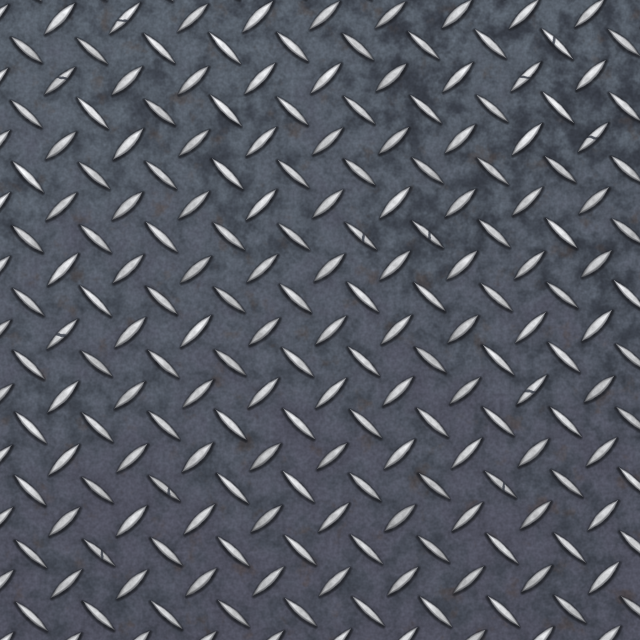
A WebGL 1 fragment shader for this texture:

```glsl
precision highp float;
// Worn steel tread plate: two interleaved lattices of raised, pointed lugs that
// lean opposite ways, each lit on its crest and shadowed below, over a slate
// ground mottled with layered gradient noise, stains, grain and a little rust.

uniform vec2 u_resolution;

// Lattice: about 9.6 repeats across and 10.2 down, slightly turned and tapered
const vec2 PERIOD = vec2(0.1043, 0.0982);
const vec2 ANCHOR = vec2(0.514, 0.583);
const vec2 SKEW = vec2(0.0176, -0.0125);
const float TAPER = 0.016;

// Lugs, in canvas units
const float LEAN = 0.75;
const float HALF_LENGTH = 0.0325;
const float RISING_WIDTH = 0.0069;
const float FALLING_WIDTH = 0.0056;
const float EDGE_SOFTNESS = 0.0013;
const float SHADOW_DROP = 0.0019;
const float SHADOW_REACH = 0.0038;
const float GRIME_REACH = 0.012;
const float CHIPPED_SHARE = 0.07;

// Colours
const vec3 STEEL_BLUE = vec3(0.375, 0.410, 0.452);
const vec3 STEEL_VIOLET = vec3(0.335, 0.340, 0.395);
const vec3 STAIN = vec3(0.225, 0.243, 0.280);
const vec3 SHADOW = vec3(0.115, 0.120, 0.138);
const vec3 RUST = vec3(0.330, 0.275, 0.250);
const vec3 FLANK = vec3(0.520, 0.525, 0.540);
const vec3 CREST = vec3(0.860, 0.865, 0.875);

float hash(vec2 p) {
  return fract(sin(dot(p, vec2(127.1, 311.7))) * 43758.55);
}

vec2 gradient(vec2 p) {
  float angle = 6.2832 * hash(p);
  return vec2(cos(angle), sin(angle));
}

// Gradient noise, roughly -0.7 to 0.7
float noise(vec2 p) {
  vec2 i = floor(p), f = fract(p);
  vec2 w = f * f * f * (f * (f * 6.0 - 15.0) + 10.0);
  vec2 e = vec2(1.0, 0.0);
  float low = mix(dot(gradient(i), f), dot(gradient(i + e), f - e), w.x);
  float high = mix(dot(gradient(i + e.yx), f - e.yx), dot(gradient(i + 1.0), f - 1.0), w.x);
  return mix(low, high, w.y);
}

float fbm(vec2 p) {
  float sum = 0.0, amplitude = 0.6;
  for (int i = 0; i < 4; i++) {
    sum += amplitude * noise(p);
    p = mat2(1.6, 1.2, -1.2, 1.6) * p + 7.3;
    amplitude *= 0.55;
  }
  return sum;
}

// Distance to a pointed lens lying along x
float lens(vec2 p, float halfLength, float halfWidth) {
  p = abs(p);
  float offset = (halfLength * halfLength - halfWidth * halfWidth) / (2.0 * halfWidth);
  return (p.x - halfLength) * offset > p.y * halfLength
    ? length(p - vec2(halfLength, 0.0))
    : length(p + vec2(0.0, offset)) - offset - halfWidth;
}

// Mottled ground, bluer above and more violet below
vec3 plate(vec2 uv) {
  float cloud = fbm(uv * 7.0);
  float mottle = fbm(uv * 30.0 + 11.0);
  float grain = noise(uv * 150.0) + 0.6 * noise(uv * 260.0 + 5.0);
  float blue = smoothstep(-0.1, 0.9, uv.y + 0.8 * cloud + 0.5 * mottle);
  vec3 colour = mix(STEEL_VIOLET, STEEL_BLUE, blue);
  float corner = smoothstep(0.7, 1.7, uv.x + uv.y);
  float stain = smoothstep(0.0, 0.65, 0.6 * cloud + 0.9 * mottle + 0.12 + 0.13 * corner);
  colour = mix(colour, STAIN, stain * (0.7 + 0.25 * corner));
  float rust = smoothstep(0.15, 0.5, fbm(uv * 22.0 + 40.0));
  colour = mix(colour, RUST, 0.45 * rust);
  return colour * (1.0 + 0.13 * grain);
}

void main() {
  vec2 uv = gl_FragCoord.xy / u_resolution;
  float soft = max(EDGE_SOFTNESS, 0.75 / min(u_resolution.x, u_resolution.y));
  vec2 q = uv - ANCHOR;
  q += SKEW * q.yx;
  q.x /= 1.0 - TAPER * q.y;

  vec3 colour = plate(uv);
  float scuff = fbm(uv * 75.0 + 3.0);

  // One pass for rising lugs, one for falling lugs half a cell away
  for (int k = 0; k < 2; k++) {
    float falling = float(k);
    vec2 cell = q / PERIOD + 0.5 * falling;
    vec2 id = floor(cell + 0.5);
    vec2 seed = id + 37.0 * falling;
    float vary = hash(seed + 0.3), chance = hash(seed + 9.7);
    vec2 jitter = (vec2(hash(seed + 4.1), hash(seed + 6.9)) - 0.5) * 0.003;
    vec2 local = (cell - id) * PERIOD - jitter;
    float lean = (LEAN + 0.1 * (vary - 0.5)) * (1.0 - 2.0 * falling);
    vec2 axis = vec2(cos(lean), sin(lean));
    vec2 p = vec2(dot(local, axis), dot(local, vec2(-axis.y, axis.x)));
    float width = mix(RISING_WIDTH, FALLING_WIDTH, falling) * (0.9 + 0.2 * chance);
    float size = HALF_LENGTH * (0.95 + 0.1 * vary);

    // Shadow and the dirt gathered round the foot
    float gap = max(lens(p + vec2(0.0, SHADOW_DROP), size, width), 0.0);
    float grime = exp(-gap / GRIME_REACH) * (0.28 + 0.4 * scuff);
    float shade = exp(-pow(gap / SHADOW_REACH, 2.0)) * (0.82 + 0.3 * scuff);
    colour = mix(colour, SHADOW, clamp(max(grime, shade), 0.0, 1.0));

    // Polished crest, with a nick across a few lugs
    float d = lens(p, size, width) + 0.0012 * scuff;
    float body = 1.0 - smoothstep(-soft, soft, d);
    float crest = smoothstep(0.05, 0.6, -d / width + 0.15 * p.y / width);
    float wear = 0.9 + 0.16 * (vary - 0.5) + 0.08 * uv.y + 0.12 * p.x * sign(lean) / size;
    vec3 metal = mix(FLANK, CREST, crest) * (wear + 0.22 * scuff);
    float notch = abs(p.x + 0.7 * p.y + 0.02 * (vary - 0.5) + 0.004 * scuff);
    float chip = step(chance, CHIPPED_SHARE) * (1.0 - smoothstep(0.001, 0.004, notch));
    colour = mix(colour, mix(metal, STAIN, 0.85 * chip), body);
  }
  gl_FragColor = vec4(clamp(colour, 0.0, 1.0), 1.0);
}
```
